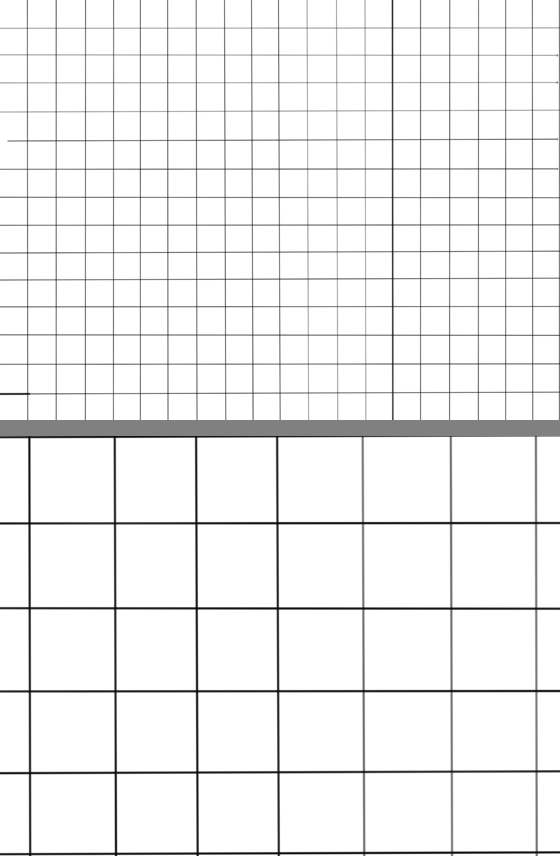
Top: the whole. Bottom: its middle third, enlarged.
Give the GLSL for this pattern, as a Shadertoy shader.

```glsl
#define GRID vec2(20.0, 15.0)
#define LINE_WIDTH 0.0255
#define HEAVY_WIDTH 0.048
#define FAINT_INK 0.62
#define INK_VARIATION 0.14
#define INK_COLOR vec3(0.04)
#define PAPER_COLOR vec3(1.0)
#define TAU 6.2831853

float hash(float n) {
    return fract(sin(n * 12.9898) * 43758.5453);
}

float wave(float n, float period, float peak) {
    return cos(TAU * (n - peak) / period);
}

// Area of a stroke covered within a smooth pixel footprint.
float stroke(float dist, float width, float px) {
    float r = px * 0.9;
    return smoothstep(-r, r, dist + 0.5 * width)
         - smoothstep(-r, r, dist - 0.5 * width);
}

// Slow change of pen pressure along a line.
float pressure(float along, float seed) {
    float cell = floor(along * 0.5);
    float t = smoothstep(0.0, 1.0, fract(along * 0.5));
    float n = mix(hash(cell + seed * 17.0), hash(cell + 1.0 + seed * 17.0), t);
    return 1.0 - INK_VARIATION * n;
}

// Vertical lines: uneven spacing with a slight lean.
float columnInk(vec2 p, float px) {
    float i = round(p.x);
    float sway = wave(i, 13.0, 3.5);
    float drift = 0.036 * sway + 0.031 * wave(i, 4.5, 3.5) + 0.002 * (i - 11.0);
    float lean = (0.026 - 0.034 * sway) * p.y / GRID.y;
    float x = min(i + 0.013 + drift + lean, GRID.x - 0.02);
    float width = i == 14.0 ? HEAVY_WIDTH : LINE_WIDTH;
    float ink = i >= 11.0 && i <= 13.0 ? FAINT_INK : 1.0;
    return stroke(p.x - x, width, px) * ink * pressure(p.y, i) * step(0.5, i);
}

// Horizontal lines: pale upper rows, some stopping short of the edges.
float rowInk(vec2 p, float px) {
    float j = round(p.y);
    float drift = 0.050 * wave(j, 8.0, 7.0) - 0.010;
    float tilt = 0.047 * wave(j, 5.0, 2.0) - 0.029;
    float y = j + 0.013 + drift + tilt * (p.x / GRID.x - 0.5);

    float start = j == 5.0 ? 0.27 : -1.0;
    float end = j >= 2.0 && j <= 6.0 && j != 4.0 ? GRID.x - 0.1 : GRID.x + 1.0;
    float span = smoothstep(-px, px, p.x - start) * smoothstep(-px, px, end - p.x);

    // A doubled dash lies at the start of the lowest row.
    float dash = j == GRID.y - 1.0 ? smoothstep(-px, px, 1.07 - p.x) : 0.0;
    float width = mix(LINE_WIDTH, HEAVY_WIDTH * 1.3, dash);
    float ink = j <= 4.0 ? FAINT_INK : 1.0;
    float line = stroke(p.y - y, width, px) * ink * pressure(p.x, j + 40.0) * span;

    // Small pen dot where a line stops.
    float dot_ = 0.6 * (1.0 - smoothstep(0.0, 0.03 + px, length(p - vec2(end, y))));
    float inside = step(0.5, j) * step(j, GRID.y - 0.5);
    return max(line, dot_) * inside;
}

void mainImage(out vec4 fragColor, in vec2 fragCoord) {
    // Cell units, with rows counted from the top.
    vec2 p = fragCoord / iResolution.xy * GRID;
    p.y = GRID.y - p.y;
    vec2 px = GRID / iResolution.xy;

    float ink = 1.0 - (1.0 - columnInk(p, px.x)) * (1.0 - rowInk(p, px.y));
    fragColor = vec4(mix(PAPER_COLOR, INK_COLOR, ink), 1.0);
}
```
